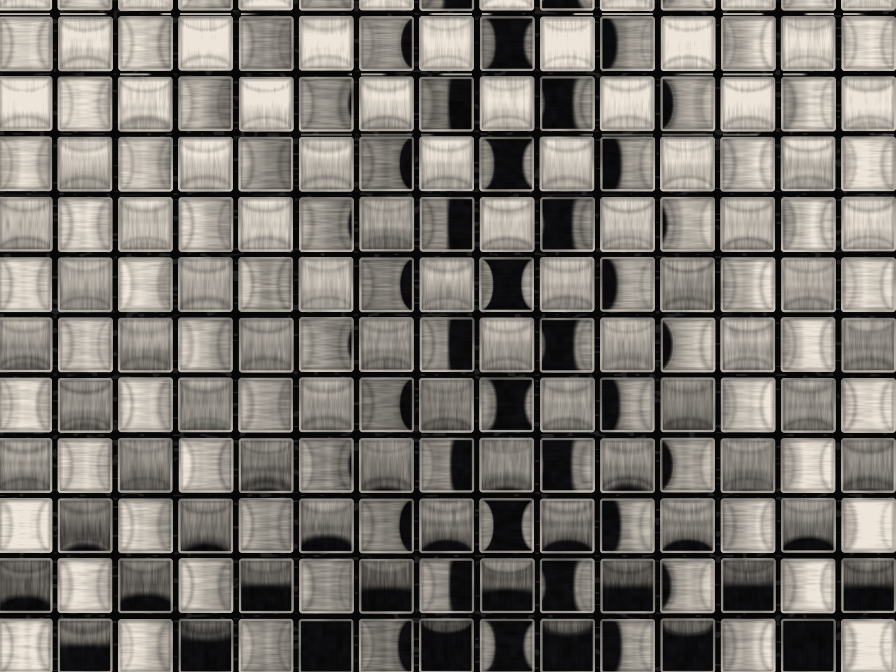
Give the GLSL for this texture, as a Shadertoy shader.

```glsl
// Brushed steel mosaic: square pillow tiles with black joints, on a grid.
// Tiles alternate their curved axis like a checkerboard; each one mirrors a
// room of light and dark bands, looked up by tile position plus slope.

#define ROWS 11.152               // tile pitches over the canvas height
#define ORIGIN vec2(0.086, 0.071) // grid shift, in tiles
#define HALF_TILE 0.455           // half a tile, the rest is joint
#define CORNER 0.055              // corner radius
#define RIM 0.034                 // width of the polished edge
#define BEND 2.0                  // how far a slope looks across the room
#define JITTER 0.55               // uneven setting of the tiles
#define GRAIN 0.13                // strength of the brush strokes
#define STEEL vec3(1.0, 0.965, 0.915)
#define BLACK vec3(0.042, 0.041, 0.047)

float hash(vec2 p) {
    vec3 q = fract(vec3(p.xyx) * 0.1031);
    q += dot(q, q.yzx + 33.33);
    return fract((q.x + q.y) * q.z);
}

float noise(vec2 p) {
    vec2 i = floor(p), f = fract(p);
    f = f * f * (3.0 - 2.0 * f);
    return mix(mix(hash(i), hash(i + vec2(1, 0)), f.x),
               mix(hash(i + vec2(0, 1)), hash(i + vec2(1, 1)), f.x), f.y);
}

float roundedBox(vec2 p, float halfSize, float radius) {
    vec2 d = abs(p) - halfSize + radius;
    return length(max(d, 0.0)) + min(max(d.x, d.y), 0.0) - radius;
}

// Room seen by sideways curved tiles: bright walls, dark opening.
// Returns tone and amount of darkness.
vec2 roomAcross(float x) {
    float tone = mix(0.86, 0.58, smoothstep(1.5, 5.0, x));
    tone = mix(tone, 0.50, smoothstep(5.0, 7.2, x));
    tone = mix(tone, 0.66, smoothstep(9.5, 11.5, x));
    tone = mix(tone, 0.90, smoothstep(11.5, 14.2, x));
    float dark = smoothstep(7.4, 7.75, x) * (1.0 - smoothstep(9.75, 10.15, x));
    return vec2(tone, dark);
}

// Room seen by upright curved tiles: bright ceiling, dark floor.
vec2 roomUpright(float y, float column) {
    float tone = mix(0.36, 0.56, smoothstep(1.5, 4.5, y));
    tone = mix(tone, 0.74, smoothstep(4.5, 7.5, y));
    tone = mix(tone, 0.93, smoothstep(7.5, 10.0, y));
    float horizon = mix(0.7, 1.55, smoothstep(1.0, 5.0, column));
    return vec2(tone, 1.0 - smoothstep(horizon - 0.3, horizon + 0.3, y));
}

vec3 tileColor(vec2 id, vec2 local) {
    bool upright = mod(id.x + id.y, 2.0) > 0.5;
    vec2 axis = (upright ? local.yx : local) / HALF_TILE;
    float luck = hash(id + 7.3);

    // Pillow slope, steeper past a curved crease near both ends
    float slope = axis.x * (1.0 - 0.5 * axis.y * axis.y);
    float lens = smoothstep(0.44, 0.56, abs(slope));
    float look = BEND * (slope + 0.12 * sign(slope) * lens);
    look += JITTER * (luck - 0.5);
    if (upright && luck > 0.93) look -= 1.7;

    vec2 room = upright ? roomUpright(id.y + 0.5 + look, id.x)
                        : roomAcross(id.x + 0.5 + look);

    // Faint bands in the reflection and a shadow along the crease
    float tone = room.x + 0.13 * (noise(vec2(look * 2.6, luck * 40.0)) - 0.5);
    tone += 0.12 * (hash(id + 31.7) - 0.5);
    float crease = (abs(slope) - 0.48) / 0.09;
    tone *= 1.0 - 0.17 * exp(-crease * crease);
    tone *= 1.0 - 0.10 * lens * hash(id + step(0.0, slope) + 3.1);

    // Brush strokes run along the curved axis
    vec2 stroke = axis + id * 17.0;
    float grain = 0.6 * noise(stroke * vec2(1.6, 13.0))
                + 0.4 * noise(stroke * vec2(3.0, 27.0)) - 0.5;
    tone += GRAIN * grain * 1.5;

    float smudge = noise(axis * 4.0 + id * 9.0);
    vec3 darkness = BLACK * (0.7 + 0.7 * smudge + 0.6 * grain);
    return mix(STEEL * clamp(tone, 0.1, 0.93), darkness, room.y);
}

// Black joint with threads and pale backing that shows between upper rows
vec3 jointColor(vec2 p, vec2 id, vec2 local) {
    float fleck = smoothstep(0.70, 0.86, noise(p * vec2(9.0, 21.0)));
    vec3 color = BLACK * 0.6 + 0.10 * fleck * STEEL;
    float line = floor(p.y + 0.5);
    float bare = smoothstep(7.5, 10.5, line) * step(abs(local.x), 0.42);
    float patchy = smoothstep(0.52, 0.64, noise(vec2(p.x * 1.3, line * 5.0)));
    float slit = 1.0 - smoothstep(0.008, 0.024, abs(p.y - line + 0.012));
    return mix(color, 0.72 * STEEL, bare * patchy * slit);
}

void mainImage(out vec4 fragColor, in vec2 fragCoord) {
    vec2 p = fragCoord / iResolution.y * ROWS + ORIGIN;
    float pixel = ROWS / iResolution.y;
    vec2 id = floor(p), local = p - id - 0.5;

    // Slightly uneven placing of each tile
    vec2 nudge = 0.012 * (vec2(hash(id + 5.0), hash(id + 11.0)) - 0.5);
    float edge = roundedBox(local - nudge, HALF_TILE, CORNER);

    // Face, polished rim with a thin shade inside it, then joint
    vec3 color = tileColor(id, local - nudge);
    color *= 1.0 - 0.22 * smoothstep(-0.10, -0.045, edge);
    float rim = smoothstep(-RIM - pixel, -RIM + pixel * 0.5, edge);
    float shine = 0.55 + 0.25 * noise(p * 3.0) - 0.25 * local.y;
    color = mix(color, STEEL * shine, 0.75 * rim);
    float cover = 1.0 - smoothstep(-0.5 * pixel, 0.5 * pixel, edge);
    fragColor = vec4(mix(jointColor(p, id, local), color, cover), 1.0);
}
```
